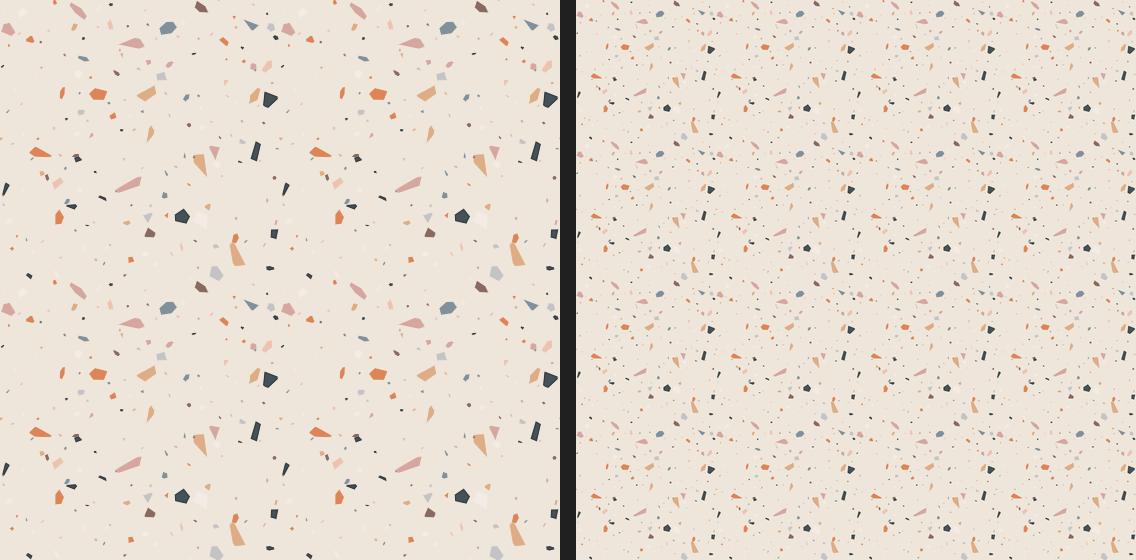
Left, the tile; right, the same tile 2 across and 2 down.
A Shadertoy shader for this texture:

```glsl
#define REPEATS 2.0       // tiles across and down
#define CELLS 16.0        // chip cells along one tile
#define FILL 0.76         // share of cells that hold a chip
#define MIN_RADIUS 0.065  // chip radii in cells
#define MAX_RADIUS 0.43
#define SIZE_SKEW 4.5     // higher means fewer large chips
#define MAX_STRETCH 1.75
#define CORNER_LIMIT 1.4  // cuts off long spikes
#define RIM 0.045         // dark edge of the charcoal chips
#define SEED 7u

const float TAU = 6.283185;
const vec3 GROUND = vec3(0.933, 0.902, 0.859);
const vec3 CHIP_COLOURS[9] = vec3[9](
    vec3(0.27, 0.32, 0.34),   // charcoal
    vec3(0.54, 0.41, 0.38),   // brown
    vec3(0.84, 0.65, 0.63),   // rose
    vec3(0.93, 0.76, 0.69),   // blush
    vec3(0.87, 0.68, 0.52),   // sand
    vec3(0.87, 0.52, 0.34),   // orange
    vec3(0.50, 0.57, 0.61),   // slate
    vec3(0.77, 0.77, 0.78),   // grey
    vec3(0.955, 0.925, 0.895) // white
);

// Three random values in 0..1 from a cell and a salt
vec3 hash3(vec2 cell, int salt) {
    uvec3 v = uvec3(uint(cell.x), uint(cell.y), uint(salt) + SEED);
    v = v * 1664525u + 1013904223u;
    v.x += v.y * v.z; v.y += v.z * v.x; v.z += v.x * v.y;
    v ^= v >> 16u;
    v.x += v.y * v.z; v.y += v.z * v.x; v.z += v.x * v.y;
    return vec3(v >> 8u) / 16777216.0;
}

// Signed distance to a stretched convex shard with 3 to 6 uneven sides
float shardDistance(vec2 p, vec2 cell, float radius) {
    vec3 form = hash3(cell, 1);
    float turn = form.x * TAU;
    float stretch = mix(1.0, MAX_STRETCH, form.y * form.y);
    int sides = 3 + int(form.z * 4.0);
    vec2 squash = vec2(1.0 / stretch, stretch);

    p = mat2(cos(turn), sin(turn), -sin(turn), cos(turn)) * p;
    float d = (length(p * squash) - CORNER_LIMIT * radius) / stretch;
    for (int i = 0; i < sides; i++) {
        vec3 side = hash3(cell, 10 + i);
        float angle = (float(i) + 0.36 * (side.x - 0.5)) * TAU / float(sides);
        vec2 normal = vec2(cos(angle), sin(angle)) * squash;
        float reach = radius * mix(0.68, 1.1, side.y);
        d = max(d, (dot(p, normal) - reach) / length(normal));
    }
    return d;
}

void mainImage(out vec4 fragColor, in vec2 fragCoord) {
    vec2 p = fragCoord / iResolution.xy * REPEATS * CELLS;
    float pixel = REPEATS * CELLS / min(iResolution.x, iResolution.y);
    vec3 colour = GROUND;

    // Chips of this cell and its neighbours
    for (int y = -1; y <= 1; y++)
    for (int x = -1; x <= 1; x++) {
        vec2 corner = floor(p) + vec2(x, y);
        vec2 cell = mod(corner, CELLS);
        vec3 place = hash3(cell, 2);
        vec3 kind = hash3(cell, 3);
        if (kind.x > FILL) continue;

        // Large chips stay nearer to the middle of their cell
        float size = pow(place.z, SIZE_SKEW);
        float radius = mix(MIN_RADIUS, MAX_RADIUS, size);
        vec2 centre = corner + 0.5 + (place.xy - 0.5) * (1.0 - 0.7 * size);
        float d = shardDistance(p - centre, cell, radius);

        // Flat colour, with a darker rim on charcoal
        int tint = int(kind.y * 9.0);
        vec3 chip = CHIP_COLOURS[tint];
        if (tint == 0) chip *= mix(1.0, 0.75, smoothstep(-RIM - pixel, -RIM, d));
        colour = mix(colour, chip, 1.0 - smoothstep(-0.6 * pixel, 0.6 * pixel, d));
    }
    fragColor = vec4(colour, 1.0);
}
```
